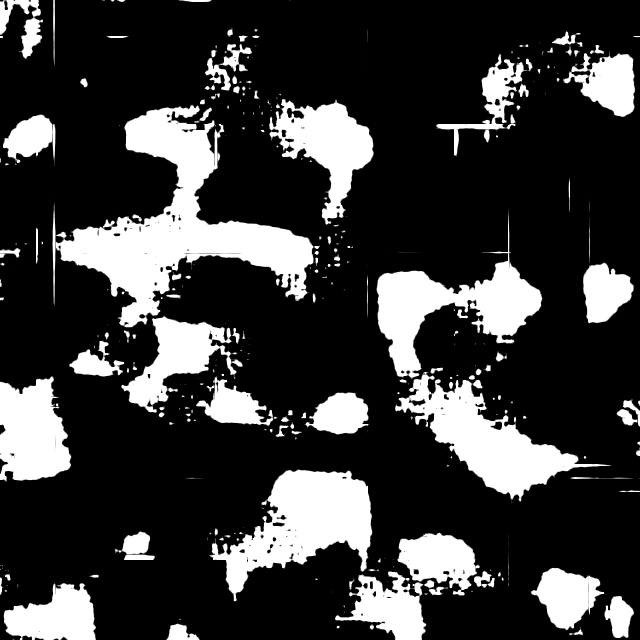
Give the GLSL for this texture, as a Shadertoy shader.

```glsl
const vec3 GROUND = vec3(0.0);
const vec3 INK = vec3(1.0);
const float BLOB_CELLS = 12.0;
const float THRESHOLD = 0.915;

float hash(vec2 p) {
    vec3 q = fract(p.xyx * 0.1031);
    q += dot(q, q.yzx + 33.33);
    return fract((q.x + q.y) * q.z);
}

// Shuffled ranks in each 3x3 block keep the ink coverage steady
float rankedValue(vec2 cell) {
    vec2 block = floor(cell / 3.0);
    vec2 local = cell - block * 3.0;
    float stride = 1.0 + 3.0 * floor(3.0 * hash(block + 17.0))
                 + floor(2.0 * hash(block + 41.0));
    float shift = floor(9.0 * hash(block + 73.0));
    float rank = mod((local.x + 3.0 * local.y) * stride + shift, 9.0);
    return (rank + hash(cell)) / 9.0;
}

float blend(float a, float b, float c, float d, vec2 f) {
    f = f * f * (3.0 - 2.0 * f);
    return mix(mix(a, b, f.x), mix(c, d, f.x), f.y);
}

float noise(vec2 p) {
    vec2 i = floor(p);
    return blend(hash(i), hash(i + vec2(1, 0)),
                 hash(i + vec2(0, 1)), hash(i + 1.0), p - i);
}

float blobNoise(vec2 p) {
    vec2 i = floor(p);
    return blend(rankedValue(i), rankedValue(i + vec2(1, 0)),
                 rankedValue(i + vec2(0, 1)), rankedValue(i + 1.0), p - i);
}

// Long upright and level bars that link the blobs
float barNoise(vec2 uv) {
    float upright = noise(uv * vec2(15, 5) + 19.3);
    float level = noise(uv * vec2(5, 15) + 53.7);
    return max(upright, level);
}

// Rare thin lines, broken up along their length
float streak(float across, float along, float seed) {
    float line = smoothstep(0.9, 0.98, noise(vec2(across * 190.0, seed)));
    float run = smoothstep(0.58, 0.8, noise(vec2(along * 13.0, across * 20.0) + seed));
    return line * run;
}

// Fine grain in small patches
float speckle(vec2 uv) {
    float patches = smoothstep(0.62, 0.88, noise(uv * 11.0 + 61.0));
    float grain = noise(uv * vec2(210, 95) + 11.0)
                + noise(uv * vec2(95, 210) + 37.0) - 1.0;
    return grain * (0.025 + patches * 0.38);
}

// Small steps along the edges, aligned with the axes
float edgeSteps(vec2 uv) {
    return noise(uv * vec2(150, 18) + 7.0) + noise(uv * vec2(18, 150) + 31.0) - 1.0;
}

float inkField(vec2 uv) {
    vec2 warp = vec2(noise(uv * 8.0 + 5.0), noise(uv * 8.0 + 29.0)) - 0.5;
    vec2 bent = uv + warp * 0.035;
    float field = 0.75 * blobNoise(bent * BLOB_CELLS + 29.5) + 0.6 * barNoise(bent);
    field += 0.14 * (noise(uv * 30.0 + 83.0) - 0.5);
    field += 0.045 * edgeSteps(uv) + speckle(uv);
    field += 0.22 * (streak(uv.y, uv.x, 13.0) + streak(uv.x, uv.y, 47.0));
    return field;
}

void mainImage(out vec4 fragColor, in vec2 fragCoord) {
    vec2 uv = fragCoord / iResolution.y;
    float field = inkField(uv);

    // Hard threshold with a one-pixel soft edge
    float edge = max(fwidth(field), 0.0001);
    float ink = clamp(0.5 + (field - THRESHOLD) / edge, 0.0, 1.0);
    fragColor = vec4(mix(GROUND, INK, ink), 1.0);
}
```
